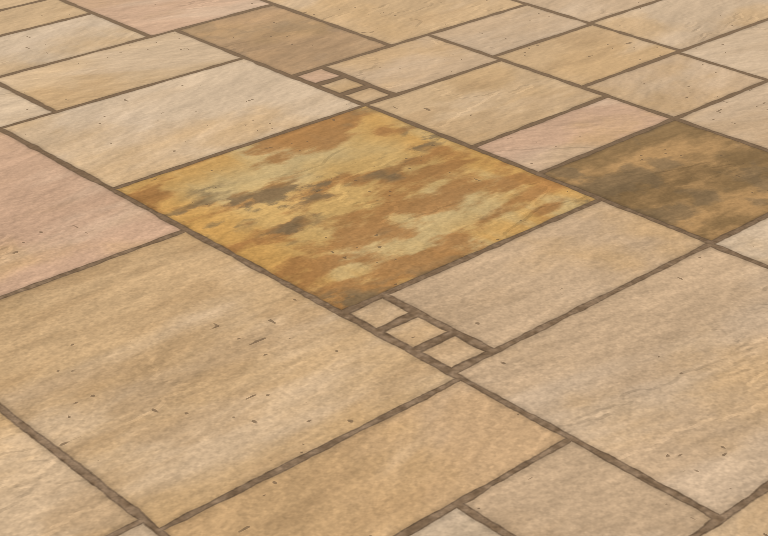
A Shadertoy shader for this texture:

```glsl
float hash(vec2 p) {
    vec3 q = fract(p.xyx * 0.1031);
    q += dot(q, q.yzx + 33.33);
    return fract((q.x + q.y) * q.z);
}

float noise(vec2 p) {
    vec2 i = floor(p), f = fract(p);
    f = f * f * (3.0 - 2.0 * f);
    return mix(mix(hash(i), hash(i + vec2(1, 0)), f.x),
               mix(hash(i + vec2(0, 1)), hash(i + vec2(1, 1)), f.x), f.y);
}

float fbm(vec2 p) {
    float sum = 0.0, amp = 0.5;
    for (int i = 0; i < 6; i++) {
        sum += amp * noise(p);
        p = mat2(1.6, 1.2, -1.2, 1.6) * p + 7.3;
        amp *= 0.52;
    }
    return sum / 1.02;
}

// Position of the joint that crosses a lattice cell
vec2 cut(vec2 c) {
    float row = c.y - 4.0;
    return c + 0.5 + 0.28 * sin(1.6 * c.x - 5.5 + 0.35 * row * row);
}

// Rectangle around a lattice vertex, bounded by alternating joints
void slabBounds(vec2 v, out vec2 lo, out vec2 hi) {
    vec2 sw = cut(v - 1.0), ne = cut(v);
    vec2 nw = cut(v - vec2(1, 0)), se = cut(v - vec2(0, 1));
    bool even = mod(v.x + v.y, 2.0) < 0.5;
    lo = even ? vec2(sw.x, se.y) : vec2(nw.x, sw.y);
    hi = even ? vec2(ne.x, nw.y) : vec2(se.x, ne.y);
}

vec2 slabVertex(vec2 w) {
    vec2 c = floor(w);
    bool upright = mod(c.x + c.y, 2.0) < 0.5;
    vec2 side = step(cut(c), w);
    if (upright) side.y = step(cut(c + vec2(2.0 * side.x - 1.0, 0)).y, w.y);
    else side.x = step(cut(c + vec2(0, 2.0 * side.y - 1.0)).x, w.x);
    return c + side;
}

// Split stone surface: fine roughness with a few thin terraces
float relief(vec2 s) {
    float n = fbm(s * vec2(1.3, 3.2));
    return 0.4 * fbm(s * vec2(7, 13))
         + 0.10 * smoothstep(0.56, 0.575, n) * smoothstep(0.4, 0.6, noise(s * 2.5));
}

vec3 stone(vec2 w, vec2 id, float edge, float golden, float brown) {
    float tone = hash(id), warm = hash(id + 5.0);
    vec2 s = w + 40.0 * vec2(tone, warm);
    float turn = 0.9 * (hash(id + 11.0) - 0.4);
    vec2 r = mat2(cos(turn), sin(turn), -sin(turn), cos(turn)) * s;
    float cloud = fbm(s * 1.7), streak = fbm(s * vec2(2.2, 6.0) + cloud);

    // Base tints
    vec3 col = mix(vec3(0.79, 0.67, 0.535), vec3(0.84, 0.74, 0.62), smoothstep(0.45, 1.0, tone));
    col = mix(col, vec3(0.81, 0.65, 0.54), 0.7 * step(tone, 0.12));
    col = mix(col, vec3(0.80, 0.66, 0.48), 0.7 * smoothstep(0.55, 0.9, warm));
    col = mix(col, vec3(0.80, 0.65, 0.46), 0.6 * smoothstep(0.5, 0.72, cloud));
    col = mix(col, vec3(0.86, 0.76, 0.65), 0.45 * smoothstep(0.48, 0.7, fbm(r * vec2(1, 3) + 3.0)));
    col = mix(col, vec3(0.66, 0.53, 0.38), 0.4 * warm * smoothstep(0.52, 0.75, streak));

    // Iron staining on the golden and brown slabs
    float speckle = fbm(s * vec2(9, 14));
    vec3 gold = mix(vec3(0.80, 0.65, 0.41), vec3(0.79, 0.68, 0.48), smoothstep(0.35, 0.6, cloud));
    gold = mix(gold, vec3(0.80, 0.60, 0.33), 0.7 * smoothstep(0.35, 0.05, edge) * smoothstep(0.3, 0.6, fbm(s * vec2(7, 2))));
    gold = mix(gold, vec3(0.64, 0.45, 0.27), 0.75 * smoothstep(0.50, 0.64, 0.75 * streak + 0.3 * speckle));
    gold = mix(gold, vec3(0.48, 0.41, 0.31),
               0.75 * smoothstep(0.50, 0.68, fbm(s * vec2(2, 3.5) + 9.0)) * smoothstep(0.42, 0.6, speckle));
    vec3 dark = mix(vec3(0.54, 0.43, 0.29), vec3(0.70, 0.55, 0.37), smoothstep(0.35, 0.62, 0.6 * streak + 0.4 * speckle));
    dark = mix(dark, vec3(0.46, 0.39, 0.30), 0.5 * smoothstep(0.5, 0.65, fbm(s * 6.0)));
    col = mix(mix(col, gold, golden), dark, brown);

    // Raking light, broad unevenness and sparse pits
    float light = relief(r) - relief(r + vec2(0.009, -0.013));
    col *= 1.0 + clamp(0.9 * light, -0.13, 0.07);
    col *= 0.90 + 0.17 * fbm(r * vec2(2, 4) + 17.0);
    float pit = smoothstep(0.93, 0.98, noise(s * 34.0)) * step(0.62, noise(s * 5.0));
    return mix(col, vec3(0.42, 0.34, 0.26), 0.6 * pit);
}

void mainImage(out vec4 fragColor, in vec2 fragCoord) {
    // Perspective floor with two vanishing points on a high horizon
    vec2 uv = fragCoord / iResolution.y;
    float depth = 1.967 - uv.y;
    vec2 w = 2.0 * vec2(uv.x + 2.23, 4.18 - uv.x) / depth - vec2(0.29, 0.25);
    float pixel = 4.0 / (depth * iResolution.y);
    float near = smoothstep(0.95, 1.7, depth);

    vec2 v = slabVertex(w), lo, hi;
    if (v == vec2(3, 4)) v.y = 5.0;
    slabBounds(v, lo, hi);
    bool large = v == vec2(3, 5);
    if (large) lo.y = cut(vec2(2, 3)).y;
    vec2 size = hi - lo, id = v * 31.0;
    float pick = hash(v + 2.0);
    float golden = float(v == vec2(4, 5));
    float brown = max(float(v == vec2(5, 4)), 0.5 * step(0.92, hash(v + 8.0)));
    float joint = 0.014;

    // Rows of small setts, and slabs cut in two
    if (v == vec2(4, 4) || (pick < 0.1 && golden < 0.5 && !large)) {
        if (w.x < lo.x + 0.19) {
            float count = max(1.0, floor(size.y / 0.17)), pitch = size.y / count;
            float k = floor((w.y - lo.y) / pitch);
            lo.y += k * pitch;
            hi = vec2(lo.x + 0.19, lo.y + pitch);
            id.x += k + 1.0;
            joint = 0.023;
        } else lo.x += 0.19;
    } else if (large || (pick > 0.62 && golden + brown < 0.4)) {
        vec2 axis = size.x > size.y ? vec2(1, 0) : vec2(0, 1);
        vec2 middle = lo + size * (large ? 0.24 : mix(0.3, 0.7, hash(v + 4.0)));
        bool upper = dot(w - middle, axis) > 0.0;
        if (upper) lo = mix(lo, middle, axis);
        else hi = mix(hi, middle, axis);
        id.y += upper ? 9.0 : 17.0;
    }

    // Ragged stone outline
    vec2 gap = min(w - lo, hi - w);
    float edge = min(gap.x, gap.y) + 0.016 * (fbm(w * 13.0) - 0.5);
    float cover = smoothstep(-pixel, pixel, edge - joint);
    vec3 col = stone(w, id, edge, golden, brown);
    col *= mix(0.90, 1.0, smoothstep(joint, joint + 0.025, edge));

    // Sandy mortar, shaded where it meets the stone
    vec3 mortar = mix(vec3(0.46, 0.37, 0.28), vec3(0.60, 0.50, 0.40), near * noise(w * 50.0));
    mortar *= mix(1.0, 0.82, smoothstep(0.4 * joint, joint, edge));
    col = mix(mortar, col, cover);

    // Sand grain fades with distance, haze lifts the far end
    float grain = noise(w * 90.0) + 0.7 * noise(w * 150.0 + 5.0) - 0.85;
    col *= 1.0 + grain * mix(0.025, 0.10, near) * mix(1.5, 1.0, cover);
    col = mix(col, vec3(0.86, 0.76, 0.64), 0.16 * smoothstep(0.6, 1.0, uv.y));
    fragColor = vec4(clamp(col, 0.0, 1.0), 1.0);
}
```
